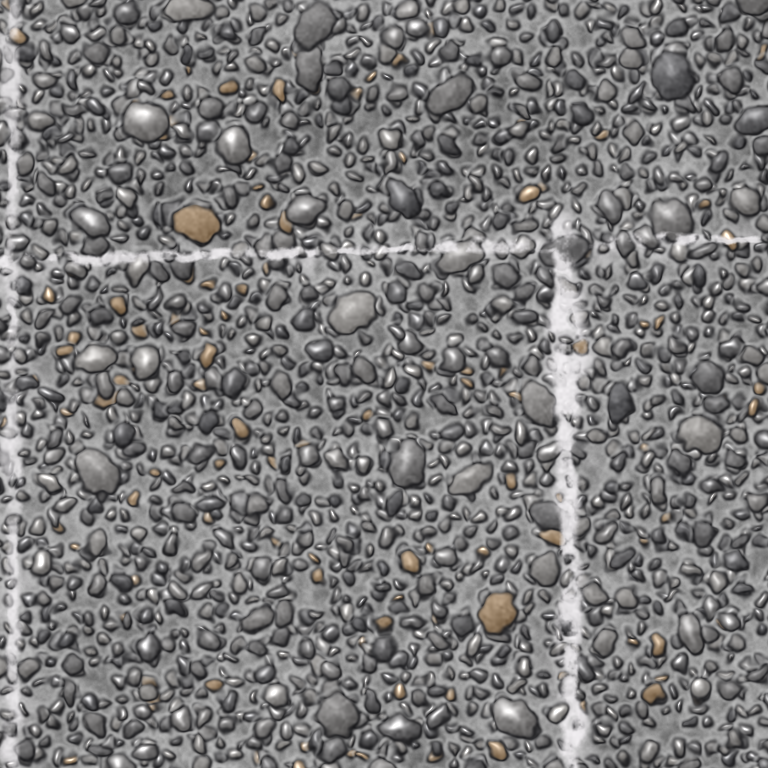
Write a Shadertoy shader that draws this texture.

```glsl
const vec3 MORTAR = vec3(0.53, 0.53, 0.53);
const vec3 LIME = vec3(0.92, 0.91, 0.92);
const vec3 SHADOW = vec3(0.12, 0.12, 0.13);
const vec3 STONE_DARK = vec3(0.34, 0.34, 0.35);
const vec3 STONE_LIGHT = vec3(0.56, 0.55, 0.54);
const vec3 OCHRE = vec3(0.66, 0.54, 0.40);
const vec2 LIGHT = vec2(-0.45, 0.89);
const float RIM = 0.0026;              // dark edge of a pebble
const float HALO = 0.0055;             // pale mortar around it
const float BED_HEIGHT = 0.659;        // horizontal joint at the left edge
const float BED_SLOPE = 0.031;
const float LEFT_JOINT = 0.016;
const float RIGHT_JOINT = 0.745;
const float RIGHT_LEAN = -0.018;

float hash(vec2 p) {
    vec3 h = fract(p.xyx * 0.1031);
    h += dot(h, h.yzx + 33.33);
    return fract((h.x + h.y) * h.z);
}

float noise(vec2 p) {
    vec2 i = floor(p), f = fract(p);
    f = f * f * (3.0 - 2.0 * f);
    return mix(mix(hash(i), hash(i + vec2(1, 0)), f.x),
               mix(hash(i + vec2(0, 1)), hash(i + vec2(1, 1)), f.x), f.y);
}

float fbm(vec2 p) {
    float sum = 0.0, amp = 0.5;
    for (int i = 0; i < 4; i++) {
        sum += amp * noise(p);
        p = p * 2.03 + 17.3;
        amp *= 0.5;
    }
    return sum / 0.9375;
}

// Jittered ellipses, one at most per cell, painted over the ground
void paintPebbles(inout vec3 col, vec2 uv, float cells, float coverage, float seed) {
    vec2 p = uv * cells, id = floor(p);
    float pixel = 1.0 / iResolution.y;
    for (int j = -1; j <= 1; j++)
    for (int i = -1; i <= 1; i++) {
        vec2 cell = id + vec2(i, j), key = cell + seed;
        if (hash(key) > coverage) continue;
        vec2 jitter = vec2(hash(key + 31.7), hash(key + 57.1)) - 0.5;
        float angle = 3.1416 * hash(key + 83.9);
        float tone = hash(key + 111.3), gloss = hash(key + 149.7);
        float size = mix(0.30, 0.50, hash(key + 173.1));
        vec2 axes = size * vec2(1.0, mix(0.48, 0.92, hash(key + 207.5)));
        mat2 turn = mat2(cos(angle), -sin(angle), sin(angle), cos(angle));

        vec2 q = p - cell - 0.5 - 0.7 * jitter;
        vec2 local = turn * q / axes;
        float r = length(local) + 1e-4;
        float d = (r - 1.0) * length(q) / r / cells;
        float lit = dot(q / (length(q) + 1e-4), LIGHT);

        // Pale mortar collar
        float collar = exp(-pow((d - HALO) / (0.55 * HALO), 2.0));
        col = mix(col, vec3(0.72), collar * (0.30 + 0.22 * lit));

        // Rounded body, sometimes warm in colour
        vec3 stone = mix(STONE_DARK, STONE_LIGHT, tone);
        stone = mix(stone, OCHRE, 0.75 * step(0.94, hash(key + 241.9)));
        stone += 0.13 * lit * min(r, 1.0) + 0.10 * (noise(uv * 160.0) - 0.5);
        vec2 g = (local - turn * LIGHT * 0.35) * vec2(1.5, 2.3);
        stone += 0.65 * gloss * gloss * exp(-2.0 * dot(g, g));
        col = mix(col, stone, 1.0 - smoothstep(-pixel, pixel, d));

        // Contact shadow, deepest away from the light
        float rim = exp(-pow(d / RIM, 2.0));
        col = mix(col, SHADOW, rim * mix(0.92, 0.42, 0.5 + 0.5 * lit));
    }
}

// Ragged lime line around offset zero
float joint(float offset, float width, vec2 uv) {
    float w = width * (0.25 + 1.5 * noise(uv * 17.0));
    float ragged = abs(offset + 0.014 * (fbm(uv * 45.0) - 0.5));
    return 1.0 - smoothstep(0.35 * w, w + 0.002, ragged);
}

void mainImage(out vec4 fragColor, in vec2 fragCoord) {
    vec2 uv = fragCoord / iResolution.xy;

    // Slab joints: the right one stops just above the bed joint
    float bed = uv.y - BED_HEIGHT - BED_SLOPE * uv.x;
    float left = uv.x - LEFT_JOINT;
    float right = uv.x - RIGHT_JOINT - RIGHT_LEAN * uv.y;
    float below = 1.0 - smoothstep(0.0, 0.06, bed);
    float swell = 1.0 + 0.9 * exp(-pow((uv.y - 0.56) / 0.06, 2.0));
    float lime = max(joint(bed, 0.0075, uv), 0.7 * joint(left, 0.012, uv + 3.0));
    lime = max(lime, below * joint(right, 0.015 * swell, uv + 7.0));
    float dust = max(exp(-abs(bed + 0.008) / 0.02), exp(-abs(left) / 0.025));
    dust = max(dust, below * exp(-abs(right) / 0.025));

    // Gritty ground
    float stain = fbm(uv * 6.0) - 0.5;
    vec3 col = MORTAR + 0.32 * (fbm(uv * 75.0) - 0.5) + 0.20 * stain;
    col = mix(col, LIME, 0.65 * dust * smoothstep(0.3, 0.65, fbm(uv * 28.0)));
    col = mix(col, LIME, lime);

    // Pebbles from fine to coarse, with wobbly outlines
    vec2 wobble = vec2(noise(uv * 75.0), noise(uv * 75.0 + 41.0)) - 0.5;
    vec2 bent = uv + 0.008 * wobble;
    paintPebbles(col, bent, 47.0, 0.88, 11.0);
    paintPebbles(col, bent + 0.37, 29.0, 0.50, 307.0);
    paintPebbles(col, bent + 0.71, 15.0, 0.15, 613.0);

    // Lime smeared over the stones, then weathering
    col = mix(col, LIME, lime * smoothstep(0.30, 0.55, fbm(uv * 38.0 + 9.0)) * 0.9);
    col += 0.07 * stain + 0.06 * (noise(uv * 230.0) - 0.5);
    fragColor = vec4(clamp(col, 0.0, 1.0), 1.0);
}
```
